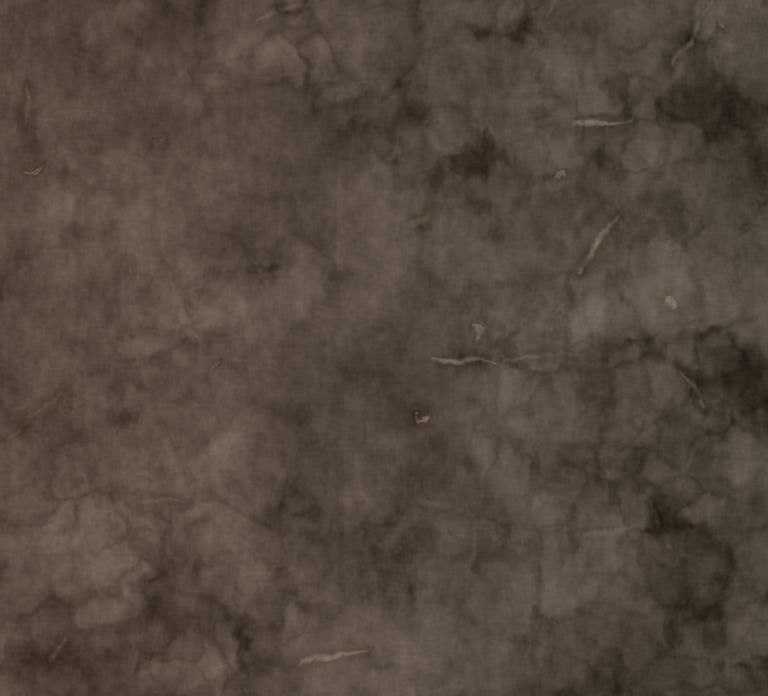
Reproduce this texture procedurally as a Shadertoy shader.

```glsl
// Dim brown soil: ragged clods, dark crevices, pale straw slivers and a few chips.

const vec3 SOIL_BROWN = vec3(0.349, 0.298, 0.261);
const vec3 TONE_SCALE = vec3(1.0, 0.93, 0.91);
const vec3 WARM_SHIFT = vec3(0.018, -0.004, -0.004);
const vec3 STRAW_TINT = vec3(0.215, 0.190, 0.160);
const float EDGE_SOFTNESS = 0.003;

vec2 hash2(vec2 cell) {
    vec3 h = fract(cell.xyx * vec3(0.1031, 0.1030, 0.0973));
    h += dot(h, h.yzx + 33.33);
    return fract((h.xx + h.yz) * h.zy);
}

float cornerSlope(vec2 corner, vec2 offset) {
    float angle = 6.2832 * hash2(corner).x;
    return dot(vec2(cos(angle), sin(angle)), offset);
}

float gradientNoise(vec2 p) {
    vec2 i = floor(p), f = fract(p);
    vec2 u = f * f * f * (f * (f * 6.0 - 15.0) + 10.0);
    vec2 e = vec2(1.0, 0.0);
    float low = mix(cornerSlope(i, f), cornerSlope(i + e, f - e), u.x);
    float high = mix(cornerSlope(i + e.yx, f - e.yx), cornerSlope(i + 1.0, f - 1.0), u.x);
    return mix(low, high, u.y);
}

float fbm(vec2 p) {
    float sum = 0.0, gain = 0.6;
    for (int i = 0; i < 4; i++) {
        sum += gain * gradientNoise(p);
        p = mat2(1.6, 1.2, -1.2, 1.6) * p + 7.3;
        gain *= 0.55;
    }
    return sum;
}

vec2 warp(vec2 p, float scale, float amount) {
    return p + amount * vec2(fbm(p * scale), fbm(p * scale + 31.7));
}

// Cell pattern: x = tone of the clod (-0.5..0.5), y = darkness of its seam.
vec2 clods(vec2 p, float scale, float seamWidth) {
    p *= scale;
    vec2 base = floor(p);
    float nearest = 9.0, second = 9.0, tone = 0.0;
    for (int y = -1; y <= 1; y++)
    for (int x = -1; x <= 1; x++) {
        vec2 cell = base + vec2(x, y);
        float d = length(cell + 0.1 + 0.8 * hash2(cell) - p);
        second = min(second, max(d, nearest));
        if (d < nearest) {
            nearest = d;
            tone = hash2(cell + 57.0).x - 0.5;
        }
    }
    float seam = 1.0 - smoothstep(0.0, seamWidth, second - nearest);
    return vec2(tone * (1.0 - 0.6 * seam), seam);
}

// Scattered tapered pieces: x = brightness, y = shadow around them.
vec2 fragments(vec2 p, float scale, float density, vec2 halfSize, float seed) {
    p *= scale;
    vec2 base = floor(p), result = vec2(0.0);
    float soft = EDGE_SOFTNESS * scale;
    for (int y = -1; y <= 1; y++)
    for (int x = -1; x <= 1; x++) {
        vec2 cell = base + vec2(x, y);
        vec2 pick = hash2(cell + seed), place = hash2(cell + seed + 19.0);
        vec2 shape = hash2(cell + seed + 43.0);
        float angle = mix(-0.1, 1.25, pick.y) + step(0.8, shape.y) * 0.9;
        vec2 along = vec2(cos(angle), sin(angle));
        vec2 q = p - cell - 0.2 - 0.6 * place;
        float reach = halfSize.x * mix(0.4, 1.2, shape.x);
        float t = clamp(dot(q, along), -reach, reach);
        float radius = halfSize.y * mix(1.0, 0.2, abs(t / reach + 0.3) / 1.3);
        float d = length(q - along * t) - radius;
        float present = step(pick.x, density);
        float strength = mix(0.25, 1.0, place.x * place.x);
        float body = 1.0 - smoothstep(-soft * 1.5, soft, d);
        float shade = 1.0 - smoothstep(0.0, soft * 5.0, d);
        result = max(result, present * vec2(body * strength, shade));
    }
    return result;
}

void mainImage(out vec4 fragColor, in vec2 fragCoord) {
    vec2 uv = fragCoord / iResolution.xy;
    vec2 p = fragCoord / iResolution.y;
    vec2 bent = warp(p, 13.0, 0.045);

    // Smoother earth on the left, broken ground from the middle to the right
    float rough = smoothstep(-0.2, 0.2, fbm(p * 2.4 + 4.0) + 0.6 * (uv.x - 0.3));
    float tone = 0.10 * fbm(p * 2.7 + 11.0) + 0.12 * fbm(p * 8.0 + 2.0);

    // Clods from slabs down to crumbs
    vec2 slabs = clods(bent, 3.6, 0.10);
    vec2 lumps = clods(bent + 5.0, 8.0, 0.20);
    vec2 crumbs = clods(bent + 9.0, 17.0, 0.32);
    float crumbly = rough * smoothstep(-0.12, 0.12, fbm(p * 4.0 + 23.0));
    tone += rough * (0.055 * slabs.x - 0.022 * slabs.y);
    tone += mix(0.35, 1.0, rough) * (0.060 * lumps.x - 0.026 * lumps.y);
    tone += mix(0.15, 1.0, crumbly) * (0.062 * crumbs.x - 0.038 * crumbs.y);

    // Hollows, ragged cracks, and a darker lower right corner
    float hollow = smoothstep(0.04, 0.30, fbm(bent * 5.5 + 41.0));
    float pit = smoothstep(0.12, 0.34, fbm(bent * vec2(15.0, 11.0) + 63.0));
    tone -= mix(0.4, 1.0, rough) * (0.075 * hollow + 0.055 * pit);
    tone -= 0.06 * smoothstep(0.35, 0.0, length((uv - vec2(1.0, 0.06)) * vec2(1.2, 1.0)));

    // Fine crossed grain and mottling
    float grain = gradientNoise(p * vec2(190.0, 70.0)) + gradientNoise(p * vec2(70.0, 190.0));
    tone += 0.024 * grain + 0.030 * gradientNoise(p * vec2(75.0, 26.0));
    tone += 0.060 * fbm(p * 34.0 + 17.0);

    // Straw, specks and broad chips
    vec2 straw = fragments(warp(p, 24.0, 0.012), 5.5, 0.34, vec2(0.28, 0.026), 3.0);
    vec2 specks = fragments(warp(p, 30.0, 0.030), 11.0, 0.12, vec2(0.10, 0.10), 71.0);
    vec2 chips = fragments(warp(p, 19.0, 0.075), 3.2, 0.20, vec2(0.14, 0.080), 137.0);
    float shadow = max(straw.y, max(specks.y, chips.y));
    float pale = max(0.85 * straw.x, max(0.7 * specks.x, 0.75 * chips.x));
    pale *= clamp(0.8 + 1.8 * fbm(p * 26.0), 0.2, 1.4);
    tone -= 0.035 * shadow * (1.0 - smoothstep(0.0, 0.4, pale));

    vec3 color = SOIL_BROWN + tone * TONE_SCALE;
    color += WARM_SHIFT * (0.6 - 1.2 * uv.x) + STRAW_TINT * pale;
    fragColor = vec4(clamp(color, 0.0, 1.0), 1.0);
}
```
